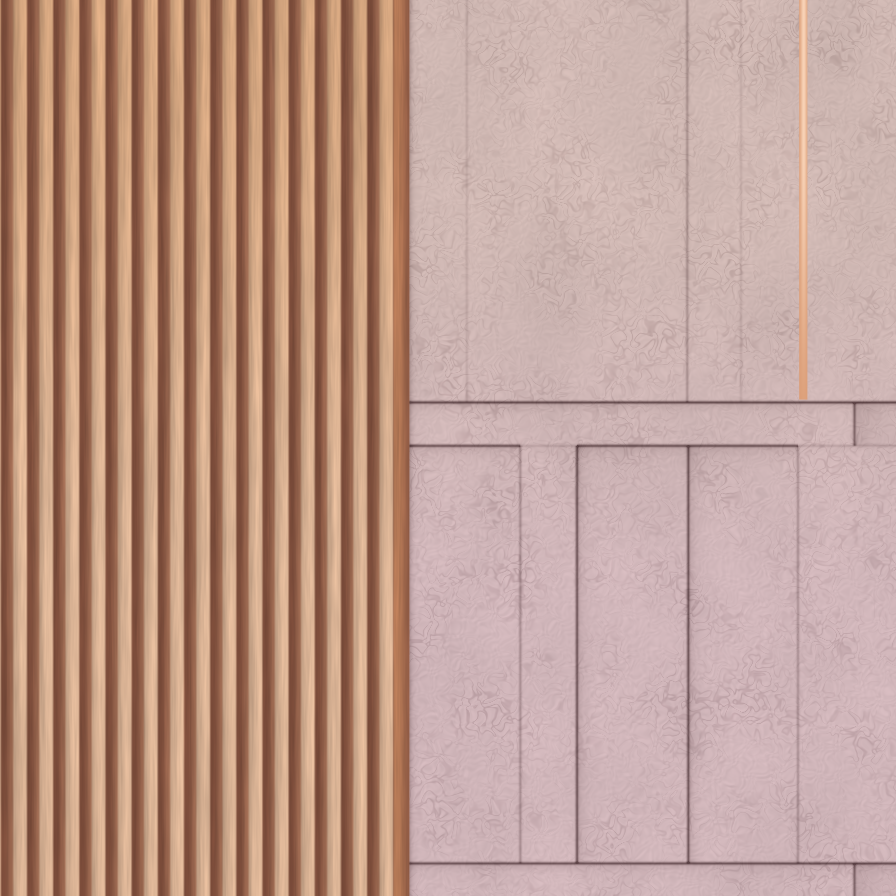
A WebGL 1 fragment shader for this texture:

```glsl
precision highp float;
// Vertical wooden slats beside pink plaster panels with a copper inlay.
uniform vec2 u_resolution;

#define WOOD_EDGE 0.4570
#define SLAT_PITCH 0.0292
#define SLAT_CENTER 0.4312
#define SLAT_HALF 0.0077
#define LEDGE_TOP 0.5510
#define LEDGE_BOTTOM 0.5026
#define BASE_TOP 0.0365
#define COPPER_X 0.8965
#define PLASTER vec3(0.818, 0.720, 0.718)
#define WOOD_LIGHT vec3(0.865, 0.710, 0.590)
#define WOOD_MID vec3(0.660, 0.455, 0.350)
#define WOOD_DARK vec3(0.480, 0.295, 0.225)

vec2 gradientAt(vec2 cell) {
  vec2 q = vec2(dot(cell, vec2(127.1, 311.7)), dot(cell, vec2(269.5, 183.3)));
  return 2.0 * fract(sin(q) * 43758.55) - 1.0;
}

float gradientNoise(vec2 p) {
  vec2 i = floor(p), f = fract(p);
  vec2 u = f * f * f * (f * (f * 6.0 - 15.0) + 10.0);
  float a = dot(gradientAt(i), f);
  float b = dot(gradientAt(i + vec2(1, 0)), f - vec2(1, 0));
  float c = dot(gradientAt(i + vec2(0, 1)), f - vec2(0, 1));
  float d = dot(gradientAt(i + vec2(1, 1)), f - vec2(1, 1));
  return mix(mix(a, b, u.x), mix(c, d, u.x), u.y);
}

float fbm(vec2 p) {
  float sum = 0.0, amp = 0.6;
  for (int i = 0; i < 4; i++) {
    sum += amp * gradientNoise(p);
    p = p * 2.03 + 17.3;
    amp *= 0.5;
  }
  return sum;
}

// Thin soft line at distance zero.
float seam(float d, float width) {
  return exp(-d * d / (width * width));
}

// One-sided shadow fading over the given reach.
float shade(float d, float reach, float px) {
  return smoothstep(-px, px, d) * exp(-max(d, 0.0) / reach);
}

// Soft mask for lo < v < hi.
float band(float v, float lo, float hi, float px) {
  return smoothstep(lo - px, lo + px, v) * (1.0 - smoothstep(hi - px, hi + px, v));
}

vec3 wood(vec2 p, float px) {
  float k = floor((p.x - SLAT_CENTER) / SLAT_PITCH + 0.5);
  float d = p.x - SLAT_CENTER - k * SLAT_PITCH;
  float grain = fbm(vec2(p.x * 190.0 + 0.8 * gradientNoise(p * vec2(20.0, 5.0)), p.y * 5.0 + k * 7.3));
  float fiber = gradientNoise(vec2(p.x * 420.0, p.y * 24.0));

  // Slat face, then the groove running from deep shadow to its lit wall.
  float face = band(d, -SLAT_HALF, SLAT_HALF, px + 0.0008);
  float gap = d > 0.0 ? d - SLAT_HALF : d + SLAT_PITCH - SLAT_HALF;
  vec3 groove = mix(WOOD_DARK, WOOD_MID, 0.72 * smoothstep(0.004, 0.013, gap));
  vec3 lit = WOOD_LIGHT * mix(vec3(1.01), vec3(0.98, 0.93, 0.86), smoothstep(0.35, 1.0, p.y));
  lit *= 1.0 - 0.13 * smoothstep(0.002, -SLAT_HALF, d);
  vec3 col = mix(groove, lit, face);

  // Broad end board.
  float start = SLAT_CENTER + SLAT_HALF;
  float board = smoothstep(start - px, start + px + 0.001, p.x);
  vec3 side = mix(vec3(0.72, 0.48, 0.34), vec3(0.57, 0.36, 0.27), smoothstep(start + 0.005, WOOD_EDGE, p.x));
  col = mix(col, side, board);
  return col * (1.0 + 0.17 * grain + 0.07 * fiber + 0.06 * gradientNoise(vec2(k * 3.7, p.y * 3.0)));
}

vec3 plaster(vec2 p) {
  float cloud = fbm(p * vec2(9.0, 7.0) + 4.0);
  vec2 q = p * 105.0 + 1.4 * vec2(gradientNoise(p * 60.0), gradientNoise(p * 60.0 + 31.0));
  float crease = 1.0 - smoothstep(0.0, 0.13, abs(gradientNoise(q)));
  float rough = smoothstep(-0.25, 0.35, fbm(p * vec2(15.0, 12.0) + 9.0));
  float relief = gradientNoise(q * 1.9) - gradientNoise(q * 1.9 + vec2(0.35, -0.35));
  vec3 col = PLASTER + vec3(0.0, -0.006, 0.012) * (1.0 - 2.0 * smoothstep(0.3, 0.8, p.y));
  col *= 1.0 + 0.07 * cloud + 0.05 * relief;
  return col - vec3(0.075, 0.080, 0.078) * crease * rough;
}

vec3 wall(vec2 p, float px) {
  vec3 col = plaster(p);
  float upper = smoothstep(LEDGE_TOP - px, LEDGE_TOP + px, p.y);
  float lower = band(p.y, BASE_TOP, LEDGE_BOTTOM, px);
  float ledges = (1.0 - upper) * (1.0 - lower);
  float line = 0.0015 + 0.3 * px;

  // Vertical joints in each row.
  float dark = upper * (0.08 * seam(p.x - 0.521, line) + 0.19 * seam(p.x - 0.767, line) + 0.07 * seam(p.x - 0.827, line));
  dark += lower * (0.20 * seam(p.x - 0.5807, line) + 0.40 * seam(p.x - 0.6438, line) + 0.40 * seam(p.x - 0.7680, line) + 0.18 * seam(p.x - 0.8906, line));
  dark += lower * (0.13 * shade(p.x - 0.6438, 0.006, px) + 0.13 * shade(p.x - 0.7680, 0.006, px));
  dark += ledges * (0.35 * seam(p.x - 0.9535, line) + 0.10 * shade(p.x - 0.9535, 0.025, px));

  // Horizontal ledges; raised strips interrupt the middle shadow.
  float raised = max(band(p.x, 0.5807, 0.6438, px), smoothstep(0.8906 - px, 0.8906 + px, p.x));
  float recess = 1.0 - 0.75 * raised;
  dark += 0.46 * seam(p.y - LEDGE_TOP, line) + 0.12 * shade(LEDGE_TOP - p.y, 0.006, px);
  dark += recess * (0.42 * seam(p.y - LEDGE_BOTTOM, line) + 0.12 * shade(LEDGE_BOTTOM - p.y, 0.008, px));
  dark += 0.42 * seam(p.y - BASE_TOP, line) + 0.12 * shade(BASE_TOP - p.y, 0.006, px);
  dark += 0.22 * shade(p.x - WOOD_EDGE, 0.003, px);
  col *= 1.0 - min(dark, 0.6) * vec3(0.92, 1.05, 1.03);

  // Copper inlay.
  float d = p.x - COPPER_X;
  float strip = band(d, -0.0046, 0.0046, px) * smoothstep(LEDGE_TOP + 0.002, LEDGE_TOP + 0.004, p.y);
  vec3 copper = mix(vec3(0.86, 0.62, 0.47), vec3(0.97, 0.82, 0.71), seam(d - 0.0005, 0.0034) * smoothstep(0.5, 0.85, p.y));
  return mix(col, copper, strip);
}

void main() {
  vec2 p = gl_FragCoord.xy / u_resolution;
  float px = 0.7 / min(u_resolution.x, u_resolution.y);
  float edge = smoothstep(WOOD_EDGE - px, WOOD_EDGE + px, p.x);
  gl_FragColor = vec4(clamp(mix(wood(p, px), wall(p, px), edge), 0.0, 1.0), 1.0);
}
```
